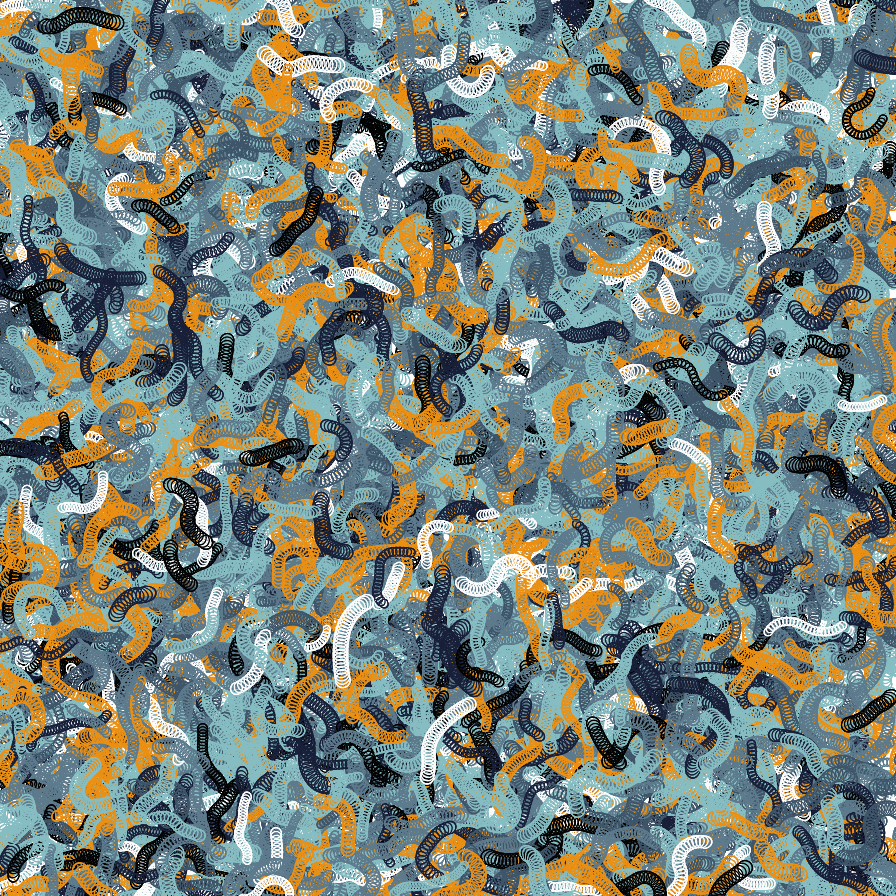
A Shadertoy shader for this pattern:

```glsl
// A dense tangle of short curling worms, each one a chain of overlapping thin rings.
// Worms sit on jittered, rotated grids, one per layer; a spine of four arcs turns a point
// into (length along, offset across). Layers blend front to back over white paper.

const int LAYERS = 50;
const float CELL = 0.1;         // grid cell in canvas heights
const float REACH = 0.066;      // farthest extent of a worm from its middle
const float HALF_STROKE = 0.00075;
const vec3 PAPER = vec3(1.0);

vec3 hash3(vec2 cell, int seed) {
    uvec3 v = uvec3(ivec3(ivec2(cell), seed) + 4096);
    v = v * 1664525u + 1013904223u;
    v.x += v.y * v.z; v.y += v.z * v.x; v.z += v.x * v.y;
    v ^= v >> 16u;
    v.x += v.y * v.z; v.y += v.z * v.x; v.z += v.x * v.y;
    return vec3(v >> 8u) * exp2(-24.0);
}

mat2 rotation(float angle) {
    float c = cos(angle), s = sin(angle);
    return mat2(c, s, -s, c);
}

// Weighted choice of ink
vec3 inkColor(float pick) {
    if (pick < 0.06) return vec3(0.99);
    if (pick < 0.21) return vec3(0.92, 0.56, 0.07);
    if (pick < 0.49) return vec3(0.52, 0.74, 0.76);
    if (pick < 0.73) return vec3(0.36, 0.48, 0.55);
    if (pick < 0.85) return vec3(0.24, 0.33, 0.41);
    if (pick < 0.94) return vec3(0.09, 0.12, 0.22);
    return vec3(0.01);
}

// Box-filtered coverage of a thin line at distance d
float strokeCoverage(float d, float pixel) {
    vec2 edges = clamp((vec2(HALF_STROKE, -HALF_STROKE) - d) / pixel + 0.5, 0.0, 1.0);
    return edges.x - edges.y;
}

// Coordinates (along, across) relative to an arc leaving the origin towards +x
vec2 arcCoords(vec2 p, float bend) {
    float radius = 1.0 / bend;
    vec2 v = vec2(p.x, radius - p.y) * sign(bend);
    return vec2(atan(v.x, v.y) * radius, abs(radius) - length(v));
}

// Moves the frame to the end of the arc
vec2 advanceFrame(vec2 p, float bend, float len) {
    float turn = bend * len;
    return rotation(-turn) * (p - vec2(sin(turn), 1.0 - cos(turn)) / bend);
}

// Only two rings of the chain can lie nearest: one by its leading, one by its trailing side
float ringChain(vec2 q, float halfLen, float radius, float pitch, float pixel) {
    float chord = sqrt(max(radius * radius - q.y * q.y, 0.0));
    float last = floor(halfLen / pitch);
    vec2 ring = clamp(round((q.x + vec2(-chord, chord)) / pitch), -last, last) * pitch;
    float lead = strokeCoverage(abs(length(vec2(q.x - ring.x, q.y)) - radius), pixel);
    float trail = strokeCoverage(abs(length(vec2(q.x - ring.y, q.y)) - radius), pixel);
    return 1.0 - (1.0 - lead) * (1.0 - trail);
}

// Two arcs grow out of the middle in each direction
float wormCoverage(vec2 p, vec4 bends, float halfLen, float radius, float pitch, float pixel) {
    float segment = 0.5 * halfLen, coverage = 0.0;
    for (int side = 0; side < 2; side++) {
        vec2 q = side == 0 ? p : -p;
        for (int part = 0; part < 2; part++) {
            float bend = bends[side * 2 + part];
            vec2 along = arcCoords(q, bend);
            bool inside = along.x >= 0.0 && (part == 1 || along.x <= segment);
            if (inside && abs(along.y) < radius + 2.0 * pixel) {
                along.x += float(part) * segment;
                coverage = max(coverage, ringChain(along, halfLen, radius, pitch, pixel));
            }
            q = advanceFrame(q, bend, segment);
        }
    }
    return coverage;
}

void mainImage(out vec4 fragColor, in vec2 fragCoord) {
    vec2 uv = fragCoord / iResolution.y;
    vec2 canvas = iResolution.xy / iResolution.y;
    float pixel = 0.8 / iResolution.y;
    vec3 color = vec3(0.0);
    float see = 1.0;            // light still passing through the layers

    for (int layer = 0; layer < LAYERS && see > 0.02; layer++) {
        mat2 spin = rotation(float(layer) * 2.4);
        vec2 grid = spin * uv / CELL + 20.0 * hash3(vec2(0.0), layer * 4).xy;
        vec2 base = floor(grid - 0.5);
        for (int n = 0; n < 4; n++) {
            vec2 cell = base + vec2(n % 2, n / 2);
            vec3 place = hash3(cell, layer * 4 + 1);
            vec2 p = (grid - cell - 0.5 - 0.7 * (place.xy - 0.5)) * CELL;
            vec2 middle = uv - p * spin;
            bool offCanvas = any(greaterThan(abs(middle - 0.5 * canvas), 0.5 * canvas + 0.005));
            if (offCanvas || length(p) > REACH) continue;

            // Shape of this worm
            vec3 shape = hash3(cell, layer * 4 + 2);
            vec3 extra = hash3(cell, layer * 4 + 3);
            vec4 bends = (vec4(extra, fract(shape.x * 57.0)) - 0.5) * 120.0;
            bends += 4.0 * mix(vec4(-1.0), vec4(1.0), step(0.0, bends));
            float halfLen = mix(0.024, 0.055, shape.x);
            float radius = mix(0.0042, 0.009, shape.y);
            float pitch = mix(0.0032, 0.0046, shape.z);

            p = rotation(6.2832 * place.z) * p;
            float coverage = wormCoverage(p, bends, halfLen, radius, pitch, pixel);
            color += see * coverage * inkColor(fract(shape.z * 91.0 + extra.x));
            see *= 1.0 - coverage;
        }
    }
    fragColor = vec4(color + see * PAPER, 1.0);
}
```
